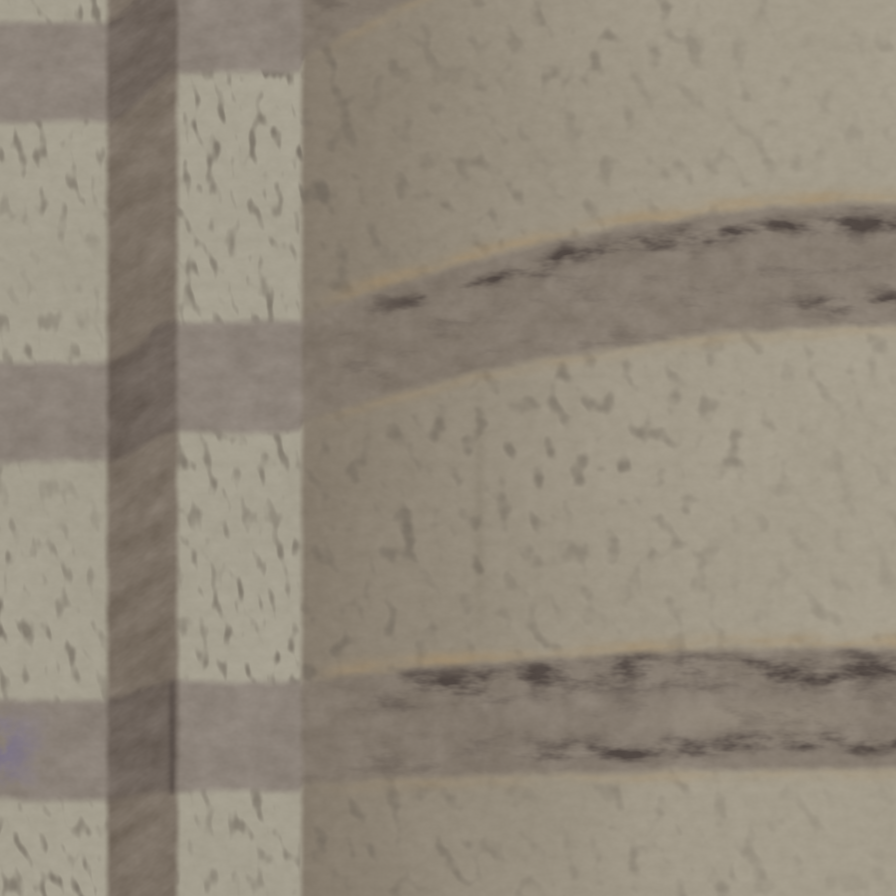
A WebGL 1 fragment shader for this texture:

```glsl
precision highp float;
uniform vec2 u_resolution;

// Layout across: left panel, pillar, middle panel, curved wall
const float PILLAR_LEFT = 0.120;
const float PILLAR_RIGHT = 0.198;
const float WALL_LEFT = 0.337;
const float POST_BLUR = 0.005;
const float BAND_BLUR = 0.0065;

// Per section: lowest band centre, band spacing, band half height
const vec3 BAND_LEFT = vec3(0.163, 0.378, 0.055);
const vec3 BAND_MIDDLE = vec3(0.178, 0.401, 0.061);
const vec3 BAND_WALL_NEAR = vec3(0.183, 0.405, 0.057);
const vec3 BAND_WALL_FAR = vec3(0.210, 0.495, 0.068);

const vec3 PLASTER = vec3(0.645, 0.615, 0.550);
const vec3 PLASTER_SHADE = vec3(0.515, 0.475, 0.420);
const vec3 PANEL = vec3(0.645, 0.622, 0.560);
const vec3 PANEL_BAND = vec3(0.545, 0.508, 0.472);
const vec3 WALL_BAND = vec3(0.530, 0.490, 0.445);
const vec3 PILLAR = vec3(0.480, 0.438, 0.392);
const vec3 PILLAR_BAND = vec3(0.430, 0.390, 0.358);
const vec3 OCHRE = vec3(0.635, 0.545, 0.415);
const vec3 SPECK = vec3(0.420, 0.390, 0.350);
const vec3 STAIN = vec3(0.285, 0.250, 0.235);
const vec3 VIOLET = vec3(0.450, 0.420, 0.530);

vec2 gradient(vec2 cell) {
  float a = 6.2832 * fract(sin(dot(cell, vec2(127.1, 311.7))) * 43758.5);
  return vec2(cos(a), sin(a));
}

float noise(vec2 p) {
  vec2 i = floor(p), f = p - i;
  vec2 w = f * f * f * (f * (f * 6.0 - 15.0) + 10.0);
  float a = dot(gradient(i), f);
  float b = dot(gradient(i + vec2(1, 0)), f - vec2(1, 0));
  float c = dot(gradient(i + vec2(0, 1)), f - vec2(0, 1));
  float d = dot(gradient(i + vec2(1, 1)), f - vec2(1, 1));
  return mix(mix(a, b, w.x), mix(c, d, w.x), w.y);
}

float fbm(vec2 p) {
  float sum = 0.0, amp = 1.0;
  for (int i = 0; i < 4; i++) {
    sum += amp * noise(p);
    p = p * 2.03 + 17.3;
    amp *= 0.55;
  }
  return sum;
}

float rise(float edge, float blur, float v) {
  return smoothstep(edge - blur, edge + blur, v);
}

float ridge(float d, float width) {
  return exp(-d * d / (width * width));
}

float span(float a, float b, float v) {
  return rise(a, 0.06, v) * (1.0 - rise(b, 0.06, v));
}

void main() {
  vec2 p = gl_FragCoord.xy / u_resolution;
  float ragged = 0.004 * fbm(p * vec2(18.0, 24.0));
  float x = p.x + 0.4 * ragged;
  float pillar = rise(PILLAR_LEFT, POST_BLUR, x) * (1.0 - rise(PILLAR_RIGHT, POST_BLUR, x));
  float wall = rise(WALL_LEFT, POST_BLUR, x);
  float t = clamp((p.x - WALL_LEFT) / (1.0 - WALL_LEFT), 0.0, 1.0);
  float bend = 1.0 - (1.0 - t) * (1.0 - t);

  // Repeating bands, following the bend of the surface
  vec3 band = mix(BAND_LEFT, BAND_MIDDLE, smoothstep(PILLAR_LEFT, PILLAR_RIGHT, p.x));
  band = mix(band, mix(BAND_WALL_NEAR, BAND_WALL_FAR, bend), wall);
  float row = floor((p.y - band.x) / band.y + 0.5);
  float d = p.y - band.x - row * band.y + ragged;
  float inBand = 1.0 - rise(band.z, BAND_BLUR, abs(d));

  // Plaster with uneven tone and soft dark specks
  float tone = fbm(p * 5.0 + 3.0);
  float mottle = fbm(p * vec2(24.0, 30.0) + 5.0);
  vec3 plaster = mix(PANEL, mix(PLASTER_SHADE, PLASTER, bend), wall);
  vec2 slant = p + vec2(0.25 * p.y, 0.0);
  float fine = noise(slant * vec2(72.0, 32.0)) + 0.35 * noise(p * vec2(130.0, 60.0));
  float coarse = noise(slant * vec2(44.0, 30.0) + 9.0) + 0.3 * noise(p * 85.0);
  float cover = mix(0.85, 0.85 - 0.55 * t, wall) * (0.8 + 0.9 * tone);
  float speck = smoothstep(0.08, 0.62, mix(fine, coarse, wall)) * cover;
  plaster = mix(plaster, SPECK, 0.75 * clamp(speck, 0.0, 1.0));
  plaster -= 0.025 * ridge(p.x - 0.535, 0.007) * span(0.32, 0.54, p.y);

  // Ochre lines along the band edges of the curved wall
  float line = ridge(d - band.z - 0.007, 0.010) + 0.5 * ridge(d + band.z + 0.006, 0.008);
  line *= wall * smoothstep(0.0, 0.12, t) * clamp(0.6 + 0.8 * fbm(p * vec2(9.0, 30.0)), 0.0, 1.0);
  plaster = mix(plaster, OCHRE, 0.65 * clamp(line, 0.0, 1.0));

  // Bands, stained more heavily in the lowest row
  float lowest = 1.0 - step(0.5, row);
  vec3 paint = mix(PANEL_BAND, WALL_BAND - 0.03 * (1.0 - bend), wall) + 0.035 * mottle;
  paint = mix(paint, PLASTER_SHADE + 0.06, 0.7 * lowest * span(0.74, 0.94, p.x) * ridge(d + 0.008, 0.018));
  float streak = fbm(p * vec2(15.0, 38.0) + row * 7.0);
  float drift = 0.010 * fbm(vec2(p.x * 12.0, row * 5.0 + 0.5));
  float upper = ridge(d + drift - 0.66 * band.z, mix(0.010, 0.020, lowest)) * span(0.44, 1.1, p.x);
  float lower = ridge(d - drift + 0.60 * band.z, 0.011) * span(mix(0.88, 0.56, lowest), 1.1, p.x);
  float stain = smoothstep(-0.40, 0.60, streak) * clamp(upper + lower, 0.0, 1.0);
  stain += 0.22 * smoothstep(0.10, 0.75, streak);
  paint = mix(paint, STAIN, 0.85 * wall * clamp(stain, 0.0, 1.0));
  float violet = lowest * (1.0 - smoothstep(0.0, 0.07, p.x)) * ridge(d, 0.04);
  paint = mix(paint, VIOLET, violet * clamp(0.35 + mottle, 0.0, 0.7));
  vec3 color = mix(plaster, paint, inBand);

  // Pillar in front, with slanted scuffs and a dark seam
  float scuff = fbm(vec2(p.x * 20.0, (p.y - 0.6 * p.x) * 34.0));
  vec3 post = mix(PILLAR, PILLAR_BAND, inBand) + 0.05 * scuff;
  post = mix(post, STAIN, 0.35 * ridge(d - band.z, 0.006) * smoothstep(-0.2, 0.4, scuff));
  post = mix(post, STAIN, 0.5 * lowest * inBand * ridge(p.x - 0.192, 0.004));
  color = mix(color, post, pillar);

  color += 0.016 * tone + 0.018 * fbm(p * vec2(60.0, 80.0));
  gl_FragColor = vec4(color, 1.0);
}
```
